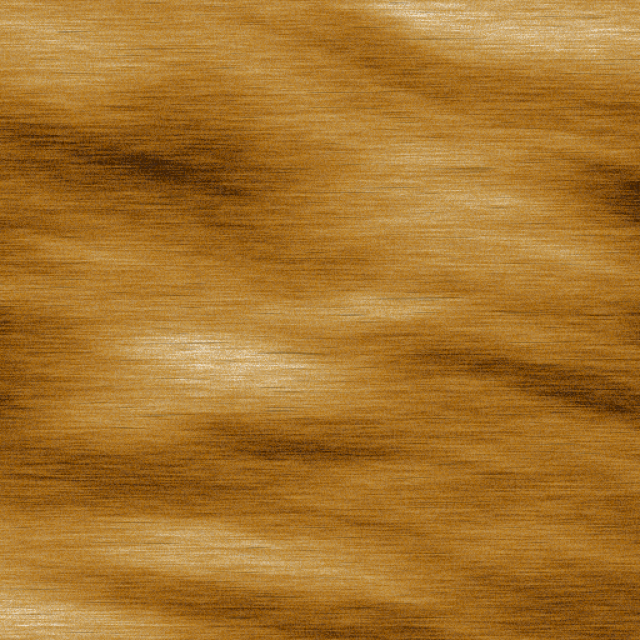
A three.js fragment shader for this texture:

```glsl
// Brushed gold metal: soft cloudy sheen under fine horizontal scratches and grain.
#define SEED 17.0
#define ROWS 512.0           // scratch rows and grain cells across the canvas
#define SHEEN_SCALE vec2(2.2, 6.4)
#define SHEEN_CONTRAST 8.6
#define SHEEN_FALLOFF 0.43
#define SCRATCH_CONTRAST 1.6
#define GRAIN_CONTRAST 1.0
#define TINT_CONTRAST 0.13
#define MID_TONE 2.8

varying vec2 vUv;

float hash(vec2 p) {
  vec3 q = fract(vec3(p.xyx) * 0.1031);
  q += dot(q, q.yzx + 33.33);
  return fract((q.x + q.y) * q.z);
}

float noise(vec2 p) {
  vec2 cell = floor(p);
  vec2 f = fract(p);
  f = f * f * f * (f * (f * 6.0 - 15.0) + 10.0);
  float low = mix(hash(cell), hash(cell + vec2(1.0, 0.0)), f.x);
  float high = mix(hash(cell + vec2(0.0, 1.0)), hash(cell + vec2(1.0)), f.x);
  return mix(low, high, f.y);
}

// Layered clouds that grow thinner and more stretched with each octave
float sheen(vec2 uv) {
  uv.y += 0.12 * (noise(uv * vec2(2.5, 3.0) + SEED) - 0.5);
  vec2 p = uv * SHEEN_SCALE + vec2(0.6 * uv.y, 0.7 * uv.x) + SEED * 3.0;
  float sum = 0.0;
  float total = 0.0;
  float weight = 1.0;
  for (int i = 0; i < 5; i++) {
    sum += weight * noise(p);
    total += weight;
    p = p * vec2(1.7, 2.1) + vec2(0.3 * p.y + 11.3, 7.9);
    weight *= SHEEN_FALLOFF;
  }
  return sum / total;
}

// One row of brush marks, shifted sideways so that rows do not line up
float brushRow(float row, float x, float frequency) {
  float p = x * frequency + 40.0 * hash(vec2(row, SEED));
  vec2 cell = vec2(floor(p), row + frequency);
  return mix(hash(cell), hash(cell + vec2(1.0, 0.0)), smoothstep(0.0, 1.0, fract(p)));
}

float scratches(vec2 uv, float frequency) {
  float y = uv.y * ROWS + 0.5;
  float row = floor(y);
  return mix(brushRow(row, uv.x, frequency),
             brushRow(row + 1.0, uv.x, frequency), fract(y));
}

// Gold ramp from deep brown (0) to pale highlight (6)
vec3 gold(float tone) {
  vec3 color = mix(vec3(0.28, 0.15, 0.02), vec3(0.49, 0.29, 0.05), clamp(tone, 0.0, 1.0));
  color = mix(color, vec3(0.62, 0.40, 0.10), clamp(tone - 1.0, 0.0, 1.0));
  color = mix(color, vec3(0.70, 0.49, 0.18), clamp(tone - 2.0, 0.0, 1.0));
  color = mix(color, vec3(0.75, 0.58, 0.30), clamp(tone - 3.0, 0.0, 1.0));
  color = mix(color, vec3(0.82, 0.69, 0.47), clamp(tone - 4.0, 0.0, 1.0));
  return mix(color, vec3(0.93, 0.87, 0.77), clamp(tone - 5.0, 0.0, 1.0));
}

void main() {
  // Tone: sheen, long and short scratches, then grain
  float longMarks = scratches(vUv, 9.0);
  float shortMarks = scratches(vUv, 37.0);
  vec2 grainPoint = vUv * ROWS + 0.5;
  float grain = noise(grainPoint + 90.0) - 0.5;
  float tone = MID_TONE + SHEEN_CONTRAST * (sheen(vUv) - 0.5);
  tone += SCRATCH_CONTRAST * (0.6 * longMarks + 0.7 * shortMarks - 0.65);
  tone += GRAIN_CONTRAST * grain;
  vec3 color = gold(tone);

  // Sparse dark grooves
  color *= 1.0 - 0.2 * smoothstep(0.8, 1.0, scratches(vUv + 0.37, 13.0));

  // Grain swings between orange and grey
  float tint = noise(grainPoint + 700.0) - 0.5;
  color += TINT_CONTRAST * tint * vec3(0.25, -0.2, -1.2);

  gl_FragColor = vec4(clamp(color, 0.0, 1.0), 1.0);
}
```
